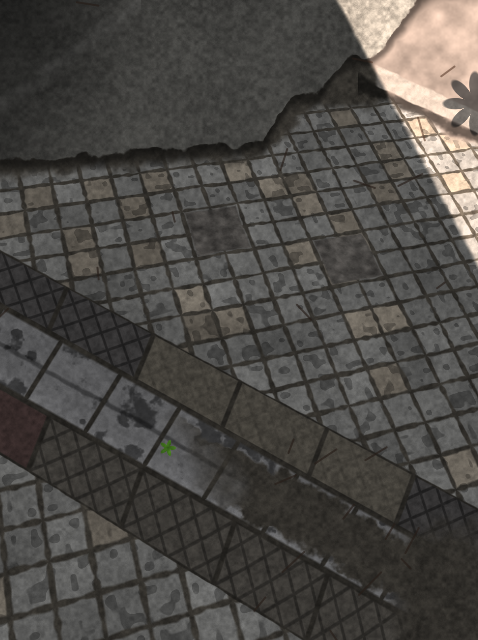
A WebGL 1 fragment shader for this texture:

```glsl
precision highp float;
// Shaded pavement: asphalt, perspective tiles, a diagonal gutter and a sunlit corner.
uniform vec2 u_resolution;

float hash(vec2 p) {
  vec3 q = fract(p.xyx * 0.1031);
  q += dot(q, q.yzx + 33.33);
  return fract((q.x + q.y) * q.z);
}
float noise(vec2 p) {
  vec2 i = floor(p), f = fract(p);
  f = f * f * (3.0 - 2.0 * f);
  return mix(mix(hash(i), hash(i + vec2(1, 0)), f.x),
             mix(hash(i + vec2(0, 1)), hash(i + vec2(1, 1)), f.x), f.y);
}
float fbm(vec2 p) {
  float sum = 0.0, amp = 0.53;
  for (int i = 0; i < 4; i++) {
    sum += amp * noise(p);
    p = p * 2.03 + 17.1;
    amp *= 0.5;
  }
  return sum;
}
float above(float edge, float x, float soft) {
  return smoothstep(edge - soft, edge + soft, x);
}
float segment(vec2 p, vec2 a, vec2 d) {
  return length(p - a - d * clamp(dot(p - a, d) / dot(d, d), 0.0, 1.0));
}
// Ground plane in tile units, seen in perspective
vec2 tilePlane(vec2 p) {
  vec2 q = p + vec2(0.208, 1.198);
  vec2 axes = vec2(q.x - 0.34 * q.y, p.y - 0.5 + 0.195 * (p.x - 0.3724));
  return vec2(30.4, 34.5) * axes / (q.y - 0.2193 * q.x) + vec2(0.616, 0.52);
}
vec3 tiles(vec2 uv, float grain, vec3 dirt) {
  vec2 id = floor(uv), f = abs(fract(uv) - 0.5);
  float wobble = (noise(uv * 5.0) - 0.5) * 0.07;
  float face = 1.0 - above(0.435, max(f.x, f.y) + wobble, 0.035);
  float tone = 0.31 + 0.065 * hash(id + 40.0) + 0.04 * hash(floor(uv * 0.5) + 9.0);
  vec3 tint = mix(vec3(1, 1, 0.985), vec3(1.06, 1, 0.91), step(0.8, hash(id + 71.0)));
  float chips = smoothstep(0.68, 0.76, noise(uv * 4.0 + 30.0));
  vec3 col = mix(dirt, tint * tone * (0.8 + 0.4 * grain) * (1.0 - 0.25 * chips), face);
  // Two worn blocks
  vec2 a = abs(uv - vec2(1, -3)), b = abs(uv - vec2(5, -1));
  float worn = 1.0 - above(0.91, min(max(a.x, a.y), max(b.x, b.y)), 0.05);
  return mix(col, vec3(0.27, 0.26, 0.25) * (0.55 + 0.85 * fbm(uv * 4.0)), worn);
}
// x counts slabs along the strip, y crosses it from 0 to 1
vec2 strip(vec2 p, float top, float bottom, float start, float pitch, float lean) {
  float t = (p.y - top) / (bottom - top);
  return vec2((p.x + lean * t - start) / pitch, t);
}
float joint(vec2 st, float width) {
  float rim = min(st.y, 1.0 - st.y) * 0.7;
  return 1.0 - smoothstep(width * 0.4, width, min(0.5 - abs(fract(st.x) - 0.5), rim));
}
vec3 slab(vec2 st, vec3 tint, float relief, float grain, vec3 dirt) {
  vec2 g = 0.5 - abs(fract(st.x * 4.0 + st.y * vec2(2, -2)) - 0.5);
  float groove = 1.0 - smoothstep(0.03, 0.12, min(g.x, g.y));
  return mix(tint * (0.74 + 0.5 * grain) * (1.0 - relief * groove), dirt * 0.75, joint(st, 0.035));
}

void main() {
  float px = 1.0 / u_resolution.y;
  vec2 p = vec2(gl_FragCoord.x, u_resolution.y - gl_FragCoord.y) * px;
  float broad = fbm(p * 9.0), mid = fbm(p * 38.0), grain = fbm(p * 150.0);
  float ragged = (mid - 0.5) * 0.025;
  vec3 dirt = vec3(0.195, 0.185, 0.168) * (0.5 + 0.6 * grain + 0.4 * mid);
  // Strip edges, measured downward
  float e1 = 0.391 + 0.54 * p.x, e2 = 0.475 + 0.56 * p.x;
  float e3 = 0.605 + 0.565 * p.x, e4 = 0.71 + 0.615 * p.x;
  // Tiles on both sides of the gutter
  vec2 uv = tilePlane(p + (vec2(broad, mid) - 0.5) * 0.004);
  uv.x += 0.74 * step(e3, p.y);
  vec3 paving = tiles(uv, grain, dirt) * (0.83 + 0.34 * broad);
  // Loose soil
  float tileTop = 0.275 - 0.075 * p.x - 0.07 * smoothstep(0.4, 0.5, p.x) + 0.08 * smoothstep(0.6, 0.75, p.x);
  float sun = above(0.002, p.x - 0.525 - 0.53 * p.y + ragged * 0.15, 0.005);
  vec3 soil = mix(dirt * 1.1, vec3(0.35, 0.325, 0.31) * (0.72 + 0.5 * mid), sun);
  vec3 col = mix(soil, paving, above(tileTop, p.y + ragged * 1.4, 0.012));
  // Pale kerb and its dark foot
  float axis = p.y - 0.117 - 0.46 * (p.x - 0.586);
  col *= 0.5 + 0.5 * max(above(0.009, abs(axis - 0.025) + ragged, 0.006), step(p.x, 0.56));
  float kerb = above(-0.016, -abs(axis) - ragged * 0.3, 0.002) * above(0.588, p.x, 0.004);
  col = mix(col, vec3(0.39, 0.375, 0.36) * (0.85 + 0.3 * grain), kerb);
  // Asphalt with a broken lower edge
  float rim = 0.252 - 0.07 * p.x - 0.07 * smoothstep(0.405, 0.46, p.x)
    - 0.05 * smoothstep(0.49, 0.54, p.x) - 0.1 * smoothstep(0.56, 0.69, p.x) + ragged;
  float shade = mix(0.53, 1.0, smoothstep(0.02, 0.34, p.x + p.y * 0.55)) * (1.0 + 0.35 * sun);
  vec3 asphalt = vec3(0.252, 0.25, 0.24) * shade * (0.55 + 0.55 * grain + 0.35 * broad);
  float streak = 1.0 - smoothstep(0.0, 0.025, abs(p.y - 0.17 + 0.75 * p.x + ragged));
  asphalt += 0.07 * streak * mid * step(p.x, 0.22);
  col *= 0.5 + 0.5 * smoothstep(0.0, 0.022, abs(p.y - rim - 0.004));
  col = mix(asphalt, col, above(rim, p.y, 0.002));
  // Upper slabs, plain in the middle
  vec2 st = strip(p, e1, e2, -0.03, 0.1355, 0.03);
  float plain = step(2.0, st.x) * step(st.x, 5.0);
  vec3 tint = mix(vec3(0.205, 0.2, 0.2), vec3(0.268, 0.255, 0.23), plain);
  col = mix(col, slab(st, tint, 0.38 - 0.3 * plain, grain, dirt), above(e1, p.y + ragged * 0.15, px));
  // Gutter stones, buried toward the right
  st = strip(p, e2, e3, 0.0055, 0.0925, 0.06);
  vec3 stone = vec3(0.36, 0.36, 0.365) * (0.7 + 0.35 * grain + 0.25 * broad);
  stone *= (0.95 + 0.14 * smoothstep(0.65, 0.95, st.y)) * (1.0 - 0.45 * smoothstep(0.56, 0.7, mid));
  stone *= 0.65 + 0.35 * smoothstep(0.01, 0.05, abs(st.y - 0.48 + ragged * 3.0));
  stone = mix(stone, dirt * 0.8, joint(st, 0.05));
  float bare = above(0.37, abs(st.y - 0.5) + (mid - 0.5) * 0.45, 0.05) * (1.0 - smoothstep(0.6, 0.69, p.x));
  float buried = smoothstep(0.3, 0.4, p.x + 0.2 * (broad - 0.5)) * (1.0 - bare);
  col = mix(col, mix(stone, dirt, buried), above(e2, p.y + ragged * 0.2, px));
  // Lower slabs, the first one reddish
  st = strip(p, e3, e4, -0.067, 0.145, 0.035);
  tint = mix(vec3(0.21, 0.165, 0.16), vec3(0.235, 0.225, 0.21), step(1.0, st.x));
  col = mix(col, slab(st, tint, 0.32 * step(1.0, st.x), grain, dirt), above(e3, p.y + ragged * 0.2, px));
  col = mix(col, paving, above(e4, p.y + ragged * 0.15, px));
  // Soil heap
  float heap = length((p - vec2(0.7, 0.93)) * vec2(1, 0.8)) + ragged * 2.0;
  col = mix(dirt * 0.95, col, smoothstep(0.06, 0.11, heap));
  // Scattered twigs
  for (int i = 0; i < 24; i++) {
    vec2 k = vec2(float(i), 3.0), r = vec2(hash(k), hash(k + 5.0));
    vec2 a = i < 12 ? vec2(0.38, 0.68) + r * 0.32 : r * 0.75;
    vec2 d = (vec2(hash(k + 11.0), hash(k + 19.0)) - 0.5) * 0.08;
    float twig = 1.0 - smoothstep(0.0006, 0.0006 + px * 1.2, segment(p, a, d));
    col = mix(col, vec3(0.15, 0.115, 0.095), twig * 0.65);
  }
  // Green weed
  vec2 w = p - vec2(0.262, 0.7), l = p - vec2(0.742, 0.162);
  float leaf = 0.009 + 0.004 * cos(atan(w.y, w.x) * 5.0);
  col = mix(vec3(0.25, 0.43, 0.12) * (0.7 + 0.6 * grain), col, above(leaf, length(w), px));
  // Sunlight and a leafy shadow
  float fan = 0.018 + 0.032 * abs(cos(atan(l.y, l.x) * 4.0));
  float light = sun * (0.12 + 0.88 * above(fan, length(l), 0.003));
  col *= mix(vec3(1), vec3(2.62, 2.42, 2.26), light);
  gl_FragColor = vec4(min(col, vec3(1, 0.96, 0.92)), 1);
}
```
